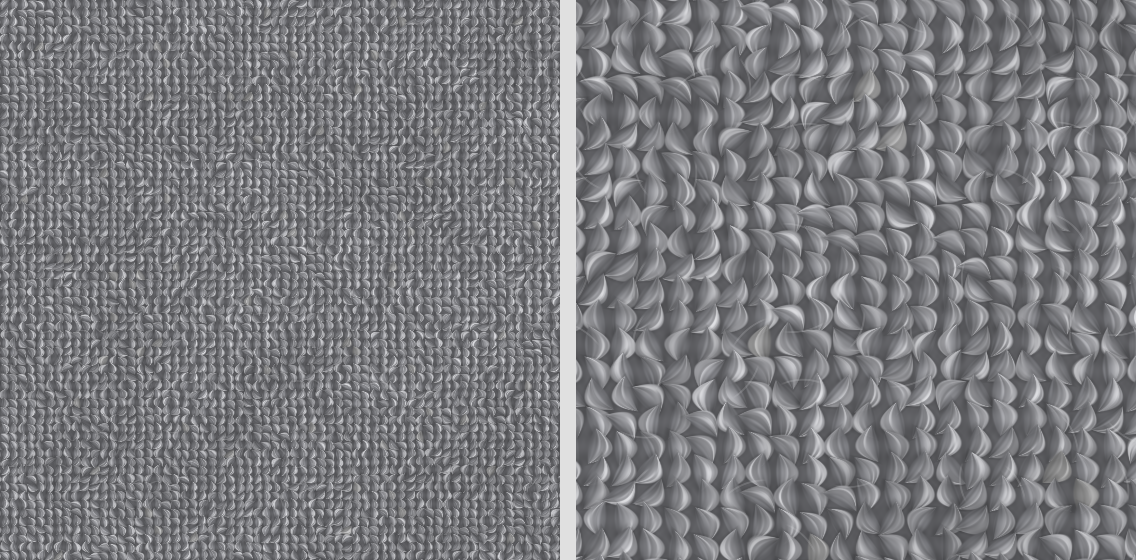
Left, the full canvas; right, a detail of the centre.
Write a Shadertoy shader that draws this texture.

```glsl
#define COLUMNS 62.0
#define ROWS 66.0
#define HALF_LENGTH 0.76
#define HALF_WIDTH 0.45
#define BEND 0.55
#define JITTER 0.14
#define STRANDS 4.6
#define GAP_COLOR vec3(0.410, 0.412, 0.428)
#define SHADE_COLOR vec3(0.405, 0.408, 0.424)
#define LIGHT_COLOR vec3(0.615, 0.617, 0.633)
#define RIM_COLOR vec3(0.850, 0.852, 0.862)
#define CREAM_COLOR vec3(0.650, 0.640, 0.595)

float hash(vec2 p) {
    return fract(sin(dot(p, vec2(127.1, 311.7))) * 43758.5453);
}

float noise(vec2 p) {
    vec2 i = floor(p), f = fract(p);
    f = f * f * (3.0 - 2.0 * f);
    return mix(mix(hash(i), hash(i + vec2(1, 0)), f.x),
               mix(hash(i + vec2(0, 1)), hash(i + vec2(1, 1)), f.x), f.y);
}

mat2 rotation(float angle) {
    float c = cos(angle), s = sin(angle);
    return mat2(c, -s, s, c);
}

// Lay one curved yarn loop, and its soft shadow, over the cloth
vec3 addLoop(vec3 cloth, vec2 p, vec2 cell, float pixel) {
    float seed = hash(cell + 3.7);
    p -= JITTER * (vec2(hash(cell + 11.3), hash(cell + 27.9)) - 0.5);

    // Neighbours lean together, each with its own deviation
    float lean = 1.6 * (noise(cell * 0.37 + 5.0) - 0.5) + 1.2 * (seed - 0.5);
    p = rotation(lean) * p;
    if (hash(cell + 41.1) < 0.25) p.x = -p.x;

    // Crescent coordinates: t runs along the loop, u across it
    float t = p.y / HALF_LENGTH;
    float x = p.x + BEND * (p.y * p.y - 0.15);
    float width = HALF_WIDTH * (1.0 - t * t) * mix(0.88, 1.12, hash(cell + 8.2));
    float u = clamp(x / max(width, 0.04), -1.0, 1.0);
    float inside = width - abs(x);

    // Rounded shading with bright hairs gathered at the outer bend
    vec3 yarn = mix(SHADE_COLOR, LIGHT_COLOR, smoothstep(-0.9, 0.7, u));
    float strand = noise(vec2(u * STRANDS + seed * 57.0, t * 0.8 + seed * 19.0));
    yarn *= 1.0 + 0.32 * (strand - 0.5);
    float rim = exp(-pow((u - 0.45) / 0.42, 2.0)) * (1.0 - 0.4 * t * t);
    yarn = mix(yarn, RIM_COLOR, 0.85 * rim * smoothstep(0.38, 0.95, strand));

    // Tone varies from loop to loop; a few are cream
    yarn *= mix(0.94, 1.06, hash(cell + 63.4));
    yarn = mix(yarn, CREAM_COLOR, 0.25 * step(0.975, hash(cell + 77.7)));

    cloth *= 1.0 - 0.10 * smoothstep(-0.22, 0.02, inside);
    return mix(cloth, yarn, 0.94 * smoothstep(-pixel, pixel + 0.06, inside));
}

// Sparse stray fibres crossing the loops
float strayFibres(vec2 p, float pixel) {
    vec2 cell = floor(p);
    vec2 q = rotation(6.2832 * hash(cell + 91.5)) * (fract(p) - 0.5);
    float line = abs(q.y + 0.5 * q.x * q.x - 0.04);
    float fibre = 1.0 - smoothstep(0.008, 0.008 + pixel, line);
    return fibre * smoothstep(0.42, 0.25, abs(q.x)) * step(0.6, hash(cell + 15.2));
}

void mainImage(out vec4 fragColor, in vec2 fragCoord) {
    vec2 uv = fragCoord / iResolution.xy;
    vec2 grid = vec2(COLUMNS, ROWS);
    float pixel = ROWS / iResolution.y;

    // Slightly uneven weave
    vec2 p = uv * grid;
    p += 0.25 * (vec2(noise(uv * 17.0), noise(uv * 17.0 + 40.0)) - 0.5);
    vec2 home = floor(p);

    // Lower rows overlap the rows above
    vec3 color = GAP_COLOR;
    for (int j = 1; j >= -1; j--) {
        for (int i = -1; i <= 1; i++) {
            vec2 cell = home + vec2(i, j);
            color = addLoop(color, p - cell - 0.5, cell, 0.5 * pixel);
        }
    }

    // Dim furrows between columns and rows
    vec2 furrow = 0.5 + 0.5 * cos(6.2832 * p);
    color *= 1.07 - 0.11 * furrow.x * furrow.x - 0.11 * furrow.y;

    // Stray fibres and broad uneven wear
    color = mix(color, RIM_COLOR, 0.18 * strayFibres(p * 0.5, 0.5 * pixel));
    float wear = 0.6 * noise(uv * 9.0 + 2.0) + 0.4 * noise(uv * vec2(31.0, 23.0));
    color *= 1.0 + 0.11 * (wear - 0.5);
    fragColor = vec4(color, 1.0);
}
```
